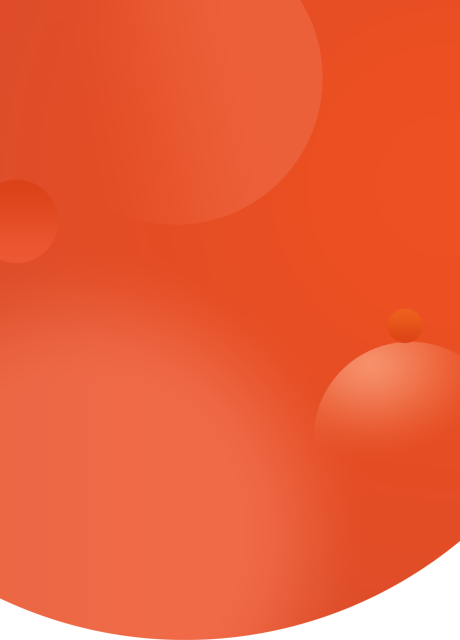
Reproduce this background procedurally as a Shadertoy shader.

```glsl
// Orange disc on white with a blurred coral glow and softly shaded circles.

// Antialiased coverage of a circle; lengths are in canvas heights.
float disc(vec2 p, vec2 center, float radius) {
    float aa = 0.75 / iResolution.y;
    return 1.0 - smoothstep(-aa, aa, length(p - center) - radius);
}

void mainImage(out vec4 fragColor, in vec2 fragCoord) {
    vec2 p = fragCoord / iResolution.y;

    // Base: bright orange on the right, deeper red towards the left
    float falloff = length(p - vec2(0.70, 0.71));
    vec3 color = mix(vec3(0.928, 0.312, 0.130), vec3(0.893, 0.302, 0.143),
                     smoothstep(0.08, 0.52, falloff));
    color = mix(color, vec3(0.872, 0.300, 0.160), smoothstep(0.45, 0.72, falloff));

    // Large upper circle, fading in from left to right along a tilted axis
    float sweep = p.x + 0.22 * (p.y - 0.88);
    float veil = smoothstep(0.09, 0.41, sweep);
    color = mix(color, vec3(0.925, 0.375, 0.225), veil * disc(p, vec2(0.275, 0.878), 0.229));

    // Blurred coral glow at the lower left
    float glow = 1.0 - smoothstep(-0.110, 0.110, length(p - vec2(0.130, 0.167)) - 0.345);
    vec3 coral = mix(vec3(0.925, 0.405, 0.268), vec3(0.940, 0.416, 0.280),
                     smoothstep(0.0, 0.30, p.x));
    color = mix(color, coral, glow);

    // Small left circle, lighter at its foot
    vec3 leftShade = mix(vec3(0.925, 0.345, 0.200), vec3(0.860, 0.260, 0.095),
                         smoothstep(0.59, 0.72, p.y));
    color = mix(color, leftShade, disc(p, vec2(0.026, 0.654), 0.065));

    // Right circle, lit from the upper left and dissolving below
    float spread = length((p - vec2(0.578, 0.430)) * vec2(0.75, 1.0));
    float light = 1.0 - smoothstep(-0.03, 0.155, spread);
    color = mix(color, vec3(0.970, 0.590, 0.445), light * disc(p, vec2(0.641, 0.315), 0.151));

    // Small bead resting on the right circle
    vec3 beadShade = mix(vec3(0.870, 0.270, 0.090), vec3(0.925, 0.375, 0.110),
                         smoothstep(0.465, 0.518, p.y));
    color = mix(color, beadShade, disc(p, vec2(0.633, 0.491), 0.027));

    // White outside the great disc that bounds the scene
    float inside = max(disc(p, vec2(0.289, 0.6745), 0.6745), step(0.6745, p.y));
    fragColor = vec4(mix(vec3(1.0), color, inside), 1.0);
}
```
